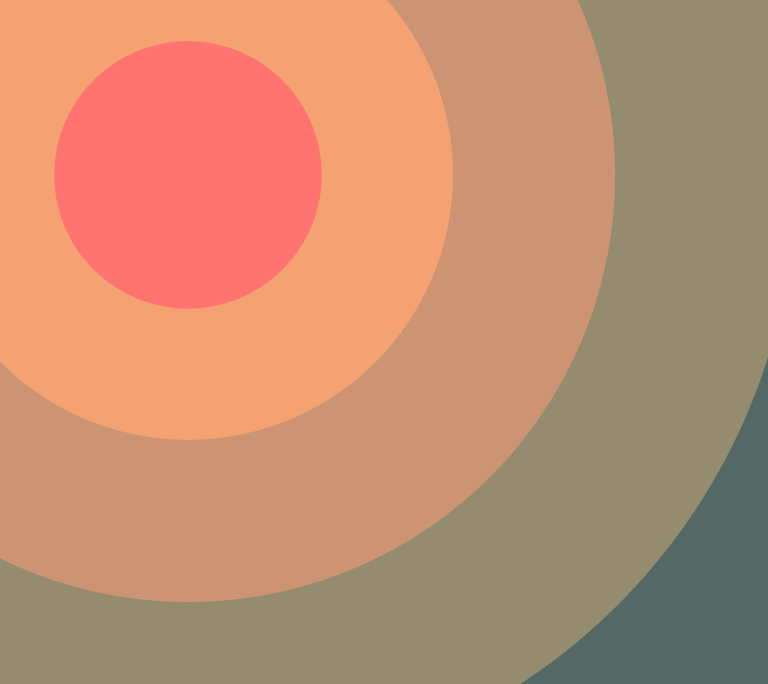
Reproduce this background procedurally as a Shadertoy shader.

```glsl
// Flat concentric discs around an off-centre sun, fading from coral to slate.
// Each disc is a circle distance function, painted from the largest inwards
// with an edge one pixel soft. Lengths are in units of the canvas height.

const vec2 CENTER = vec2(0.2448, 0.7443); // fraction of canvas width and height

const float RADIUS_OLIVE  = 0.8888;
const float RADIUS_CLAY   = 0.6244;
const float RADIUS_ORANGE = 0.3873;
const float RADIUS_CORAL  = 0.1955;

const vec3 SLATE  = vec3(0.329, 0.412, 0.396);
const vec3 OLIVE  = vec3(0.584, 0.549, 0.439);
const vec3 CLAY   = vec3(0.804, 0.580, 0.453);
const vec3 ORANGE = vec3(0.957, 0.637, 0.447);
const vec3 CORAL  = vec3(1.000, 0.451, 0.439);

// Coverage of a disc, given the distance from its centre
float disc(float dist, float radius, float pixel) {
    return clamp(0.5 + (radius - dist) / pixel, 0.0, 1.0);
}

void mainImage(out vec4 fragColor, in vec2 fragCoord) {
    float pixel = 1.0 / iResolution.y;
    vec2 offset = (fragCoord - CENTER * iResolution.xy) * pixel;
    float dist = length(offset);

    // Paint the discs over the slate ground, largest first
    vec3 color = SLATE;
    color = mix(color, OLIVE,  disc(dist, RADIUS_OLIVE,  pixel));
    color = mix(color, CLAY,   disc(dist, RADIUS_CLAY,   pixel));
    color = mix(color, ORANGE, disc(dist, RADIUS_ORANGE, pixel));
    color = mix(color, CORAL,  disc(dist, RADIUS_CORAL,  pixel));

    fragColor = vec4(color, 1.0);
}
```
